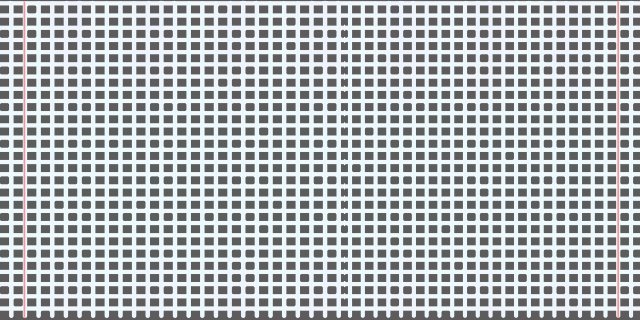
A WebGL 1 fragment shader for this pattern:

```glsl
precision highp float;
// A pale woven lattice over dark grey, drawn as the distance to its nearest bars.
// The column pitch tightens right of a seam; some openings have worn, rounded corners.
// Slow layered sines tint the bars, and two thin red threads run near the sides.

uniform vec2 u_resolution;

// Lengths are fractions of the canvas height; the canvas is 2 units wide.
const float LEFT_START = 0.0354;    // first bar of the left part
const float LEFT_PITCH = 0.04263;
const float LEFT_LAST = 24.0;       // index of the last left bar
const float LEFT_HALF = 0.0070;     // half width of a bar
const float RIGHT_START = 1.0938;   // first bar of the right part
const float RIGHT_PITCH = 0.03992;
const float RIGHT_HALF = 0.0065;
const float ROW_START = 0.0104;     // first row bar, measured from the top
const float ROW_PITCH = 0.03815;
const float ROW_LAST = 25.0;
const float ROW_HALF = 0.0067;
const float BAR_TOP = 0.0110;       // round ends of the upright bars
const float BAR_BOTTOM = 0.9865;
const float NICK_X = 1.0768;        // broken threads in the seam column
const float NICK_RADIUS = 0.0028;
const vec2 THREAD_X = vec2(0.0763, 1.9320);
const float THREAD_HALF = 0.0027;
const float CORNER = 0.0012;
const float WORN_CORNER = 0.0058;

const vec3 GROUND = vec3(0.36, 0.36, 0.36);
const vec3 BAR = vec3(0.94, 0.98, 0.99);
const vec3 CORE = vec3(0.90, 0.965, 1.0);
const vec3 LAVENDER = vec3(0.94, 0.94, 0.99);
const vec3 THREAD = vec3(0.94, 0.60, 0.61);

float hash(vec2 cell) {
  return fract(sin(dot(cell, vec2(127.1, 311.7))) * 4375.85);
}

// Coverage of a shape from its signed distance, smoothed over one pixel.
float fill(float d, float pixel) {
  return 1.0 - smoothstep(-0.6 * pixel, 0.6 * pixel, d);
}

// Offset to the nearest upright bar, its half width, and the column number.
vec3 nearestColumn(float x) {
  float left = (x - LEFT_START) / LEFT_PITCH;
  float right = (x - RIGHT_START) / RIGHT_PITCH;
  float leftOffset = x - LEFT_START - LEFT_PITCH * min(floor(left + 0.5), LEFT_LAST);
  float rightOffset = x - RIGHT_START - RIGHT_PITCH * max(floor(right + 0.5), 0.0);
  float column = x < RIGHT_START ? min(floor(left) + 1.0, LEFT_LAST + 1.0)
                                 : floor(right) + LEFT_LAST + 2.0;
  return abs(leftOffset) < abs(rightOffset)
    ? vec3(leftOffset, LEFT_HALF, column)
    : vec3(rightOffset, RIGHT_HALF, column);
}

// Signed distance to the bars, given the distances to both bar edges.
float lattice(vec2 edge, float radius) {
  float inside = radius - length(max(radius - edge, 0.0));
  return inside + max(min(edge.x, edge.y) - radius, 0.0);
}

void main() {
  vec2 p = gl_FragCoord.xy / u_resolution * vec2(2.0, 1.0);
  float pixel = 1.0 / u_resolution.y;
  float depth = 1.0 - p.y;

  // Bars around this point
  vec3 column = nearestColumn(p.x);
  float rowPosition = (depth - ROW_START) / ROW_PITCH;
  float row = floor(rowPosition);
  float rowBar = clamp(floor(rowPosition + 0.5), 0.0, ROW_LAST);
  float beyondEnd = max(max(depth - BAR_BOTTOM, BAR_TOP - depth), 0.0);
  vec2 edge = vec2(
    length(vec2(column.x, beyondEnd)) - column.y,
    abs(depth - ROW_START - ROW_PITCH * rowBar) - ROW_HALF);

  // Worn openings come in pairs of columns on every third row
  float pairColumn = step(mod(column.z + 1.0, 6.0), 1.5);
  float thirdRow = step(1.5, mod(row, 3.0));
  float strayWear = step(0.94, hash(vec2(column.z, row)));
  float worn = max(pairColumn * thirdRow, strayWear);
  float d = lattice(edge, mix(CORNER, WORN_CORNER, worn));

  // Nicks along the seam column
  float nick = length(vec2(p.x - NICK_X, max(edge.y, 0.0))) - NICK_RADIUS;
  if (hash(vec2(rowBar, 3.0)) > 0.3) d = min(d, nick);

  // Tints: lavender bands near top and bottom, bluer cores in the uprights
  float band = 0.5 + 0.5 * sin(24.5 * p.x - 4.0 + 0.4 * sin(3.0 * p.x));
  float outer = smoothstep(0.10, 0.45, abs(depth - 0.58));
  float core = 1.0 - smoothstep(0.0, 0.75 * column.y, abs(column.x));
  vec3 barColor = mix(BAR, CORE, 0.7 * core);
  barColor = mix(barColor, LAVENDER, 0.6 * band * outer);
  vec3 groundColor = GROUND + vec3(0.012, -0.006, 0.0) * (outer - 0.4);

  // Compose
  vec3 color = mix(groundColor, barColor, fill(d, pixel));
  vec2 threadOffset = abs(p.x - THREAD_X);
  float thread = min(threadOffset.x, threadOffset.y) - THREAD_HALF;
  thread = max(thread, beyondEnd - column.y);
  color = mix(color, THREAD, fill(thread, pixel));
  gl_FragColor = vec4(color, 1.0);
}
```
